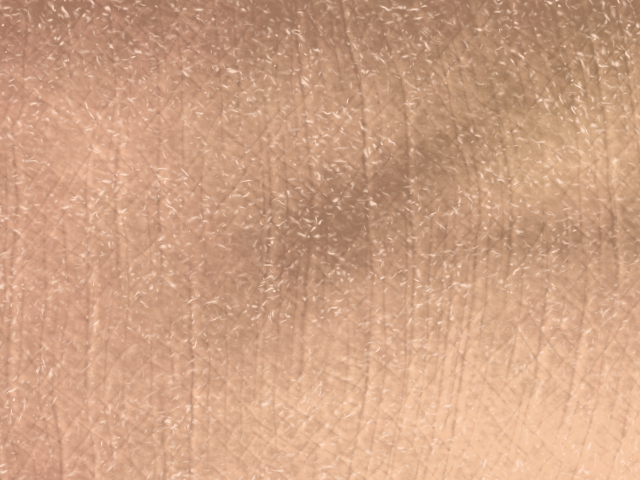
Give the GLSL for this texture, as a WebGL 2 fragment shader.

```glsl
#version 300 es
precision highp float;
// Close view of skin: soft shading, upright furrows, fine oblique creases and glossy flecks.
uniform vec2 u_resolution;
out vec4 fragColor;

float hash(vec2 p) {
  vec3 q = fract(p.xyx * vec3(0.1031, 0.1030, 0.0973));
  q += dot(q, q.yzx + 33.33);
  return fract((q.x + q.y) * q.z);
}

float noise(vec2 p) {
  vec2 i = floor(p), f = fract(p);
  f = f * f * (3.0 - 2.0 * f);
  return mix(mix(hash(i), hash(i + vec2(1, 0)), f.x),
             mix(hash(i + vec2(0, 1)), hash(i + vec2(1, 1)), f.x), f.y);
}

float fbm(vec2 p) {
  float sum = 0.0, weight = 0.5;
  for (int k = 0; k < 4; k++) {
    sum += weight * noise(p);
    p = mat2(1.6, 1.2, -1.2, 1.6) * p + 17.3;
    weight *= 0.5;
  }
  return sum;
}

mat2 rotation(float a) {
  return mat2(cos(a), sin(a), -sin(a), cos(a));
}

// Soft elliptical patch, 1 at its centre
float patchAt(vec2 p, vec2 center, vec2 radius, float angle) {
  vec2 d = rotation(-angle) * (p - center) / radius;
  return exp(-dot(d, d));
}

// Broken lines along y: x is the dark groove, y the lit flank beside it
vec2 creases(vec2 p, float spacing, float width, float breaks, float seed) {
  float u = p.x / spacing, id = floor(u);
  float offset = (hash(vec2(id, seed)) - 0.5) * 0.5;
  float d = (fract(u) - 0.5 - offset) * spacing;
  float fade = smoothstep(0.15, 0.75, noise(vec2(id * 7.3 + seed, p.y * breaks)));
  float groove = exp(-d * d / (width * width));
  float flank = exp(-pow((d - 3.0 * width) / (2.2 * width), 2.0));
  return vec2(groove, flank) * fade;
}

// Short tapered bright strokes scattered one per grid cell
float flecks(vec2 p, float scale, float angle, float spread, float seed) {
  vec2 cell = floor(p * scale);
  float aa = 1.0 / u_resolution.y, light = 0.0;
  for (int y = -1; y <= 1; y++) {
    for (int x = -1; x <= 1; x++) {
      vec2 id = cell + vec2(x, y);
      vec2 key = id + seed;
      vec2 center = (id + vec2(hash(key), hash(key + 41.7))) / scale;
      float turn = angle + (hash(key + 83.1) - 0.5) * spread;
      vec2 d = rotation(-turn) * (p - center);
      float halfLength = mix(0.15, 0.55, hash(key + 23.5)) / scale;
      float along = d.x / halfLength;
      float width = mix(0.0014, 0.0030, hash(key + 61.3)) + aa * 0.2;
      float power = pow(hash(key + 97.2), 1.8);
      light = max(light, power * exp(-pow(along, 4.0) - along * along * 0.7 - d.y * d.y / (width * width)));
    }
  }
  return light;
}

// Broad light and shade, 0 dark to 1 bright
float shading(vec2 p) {
  float lower = 1.0 - smoothstep(0.05, 0.52, p.y);
  float tone = 0.43 + lower * mix(0.13, 0.47, smoothstep(0.1, 1.0, p.x));
  tone -= 0.44 * smoothstep(0.72, 1.02, p.y);
  tone -= 0.36 * patchAt(p, vec2(0.68, 0.53), vec2(0.24, 0.11), 0.35);
  tone -= 0.26 * patchAt(p, vec2(0.93, 0.70), vec2(0.24, 0.07), 0.60);
  tone -= 0.26 * patchAt(p, vec2(1.20, 0.51), vec2(0.30, 0.06), 0.08);
  tone -= 0.16 * patchAt(p, vec2(0.56, 0.36), vec2(0.18, 0.10), 0.8);
  tone -= 0.14 * patchAt(p, vec2(0.0, 0.08), vec2(0.15, 0.22), 0.0);
  tone += 0.16 * patchAt(p, vec2(1.20, 0.66), vec2(0.20, 0.07), 0.35);
  tone += 0.16 * patchAt(p, vec2(0.18, 0.72), vec2(0.10, 0.20), 0.0);
  return tone + 0.24 * (fbm(p * 5.0) - 0.47);
}

void main() {
  vec2 p = gl_FragCoord.xy / u_resolution.y;
  vec2 sway = vec2(noise(p * 5.0), noise(p * 5.0 + 31.0)) - 0.5;
  vec2 ripple = vec2(noise(p * 24.0 + 3.0), noise(p * 24.0 + 57.0)) - 0.5;

  // Furrows bow to the right across the middle
  vec2 bowed = p + vec2(0.32 * pow(p.y - 0.48, 2.0) * smoothstep(0.2, 1.0, p.x), 0.0);
  bowed.x += 0.035 * sway.x + 0.006 * ripple.x;
  vec2 furrow = creases(bowed, 0.074, 0.0040, 3.5, 3.0);
  vec2 minor = creases(bowed + 0.02 * sway.y, 0.041, 0.0026, 8.0, 19.0);

  // Two crossing families of fine creases
  vec2 bent = p + sway * 0.05 + ripple * 0.010;
  vec2 fine = creases(rotation(0.65) * bent, 0.034, 0.0024, 14.0, 5.0);
  fine += creases(rotation(-0.80) * bent, 0.038, 0.0024, 14.0, 9.0);

  // Relief of small plates, then surface grain
  float plates = fbm(rotation(0.5) * p * vec2(30.0, 44.0) + 9.0) - 0.47;
  float grain = fbm(rotation(0.4) * p * vec2(80.0, 125.0)) - 0.47;

  float tone = shading(p) + 0.28 * plates + 0.46 * grain;
  tone -= 0.20 * furrow.x + 0.13 * minor.x + 0.13 * fine.x;
  tone += 0.15 * furrow.y + 0.09 * minor.y + 0.09 * fine.y;
  vec3 color = mix(vec3(0.62, 0.46, 0.365), vec3(0.80, 0.62, 0.50), smoothstep(-0.18, 0.55, tone));
  color = mix(color, vec3(0.96, 0.775, 0.635), smoothstep(0.38, 1.05, tone));

  // Pink on the left, a little yellow at the upper right
  float yellow = patchAt(p, vec2(1.2, 0.78), vec2(0.35, 0.25), 0.3);
  float pink = (1.0 - smoothstep(0.0, 0.7, p.x)) + 1.2 * (fbm(p * 9.0 + 70.0) - 0.47);
  color += vec3(-0.005, 0.008, -0.012) * yellow + vec3(0.014, -0.007, 0.006) * pink;

  // Glossy flecks: falling to the right above, mixed and steeper below
  float slant = mix(0.7, -0.5, smoothstep(0.25, 0.75, p.y)) + 1.2 * sway.x;
  vec2 ragged = p + 0.005 * (vec2(noise(p * 110.0), noise(p * 110.0 + 77.0)) - 0.5);
  float gloss = flecks(ragged, 34.0, slant, 1.3, 7.0);
  gloss = max(gloss, 0.85 * flecks(ragged, 48.0, slant + 0.2, 1.9, 120.0));
  gloss = max(gloss, 0.75 * flecks(ragged, 70.0, slant - 0.5, 2.8, 260.0));
  gloss *= 0.5 + 0.9 * noise(p * 150.0 + 13.0);
  gloss *= 0.45 + 0.6 * smoothstep(0.3, 0.6, fbm(p * 14.0 + 5.0)) + 0.5 * furrow.y + 0.25 * fine.y;
  color = mix(color, vec3(0.99, 0.87, 0.79), clamp(gloss * 0.95, 0.0, 0.9));
  fragColor = vec4(clamp(color, 0.0, 1.0), 1.0);
}
```
